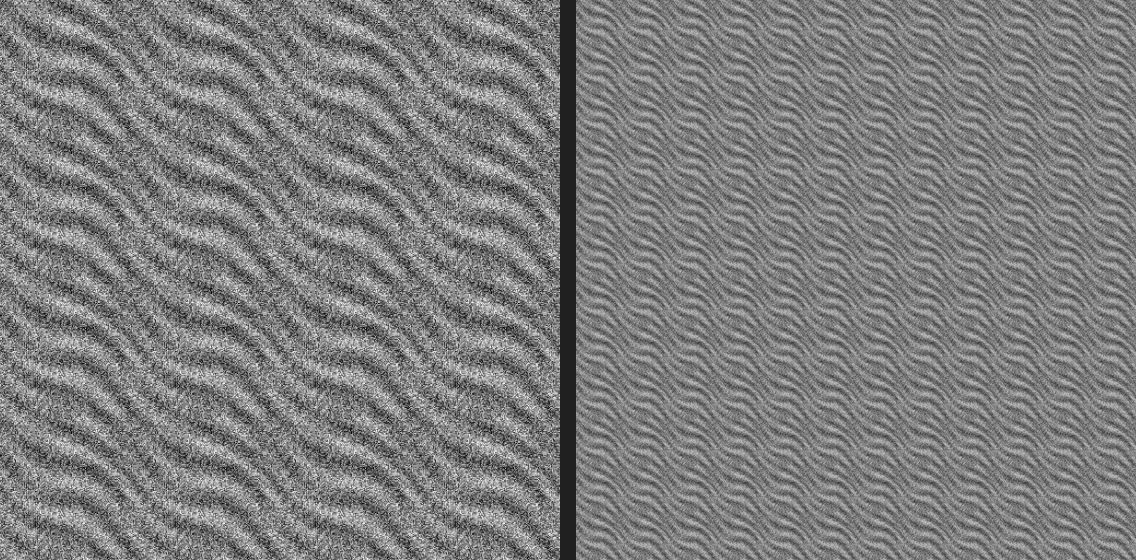
Left: one tile. Right: repeated 3 by 3.
A WebGL 1 fragment shader for this texture:

```glsl
precision highp float;
// Grey static over soft diagonal ripples, repeated four times each way.
// Each tile bends a slanted cosine wave with a periodic warp, varies its
// strength with wrapping noise, and adds fine, slightly wide, wrapping grain.

uniform vec2 u_resolution;

const float TAU = 6.28319;
const float REPEATS = 4.0;
const vec2 WAVES = vec2(3.0, -4.0);
const vec2 GRAIN_CELLS = vec2(128.0);
const vec2 PATCH_CELLS = vec2(5.0);
const float GRAIN_CONTRAST = 0.89;
const float RIPPLE_CONTRAST = 0.125;
const float PATCH_CONTRAST = 0.08;
const vec3 MID_GREY = vec3(0.5);

float hash(vec2 p) {
  return fract(sin(dot(p, vec2(12.9898, 78.233))) * 43758.5453);
}

// Value noise whose lattice wraps after the given number of cells
float wrappedNoise(vec2 tile, vec2 cells, float seed) {
  vec2 p = tile * cells - 0.5;
  vec2 cell = floor(p);
  vec2 blend = smoothstep(0.0, 1.0, p - cell);
  vec2 low = mod(cell, cells) + seed;
  vec2 high = mod(cell + 1.0, cells) + seed;
  float bottom = mix(hash(low), hash(vec2(high.x, low.y)), blend.x);
  float top = mix(hash(vec2(low.x, high.y)), hash(high), blend.x);
  return mix(bottom, top, blend.y);
}

// Two layers give a bell-shaped spread; the shift widens specks sideways
float grain(vec2 tile, vec2 cells) {
  vec2 shifted = tile + vec2(0.25, 0.0) / cells;
  return 0.5 * (wrappedNoise(shifted, cells, 3.0) + wrappedNoise(shifted, cells, 211.0));
}

// Slanted wave in -1..1: bend steepens its right side, kink its middle rows
float ripples(vec2 tile, vec2 waves, float bend, float kink) {
  float middle = 0.5 - 0.5 * cos(TAU * tile.y);
  float warp = bend * sin(TAU * (tile.x - 0.42)) - kink * middle * sin(TAU * tile.x);
  return cos(TAU * (dot(waves, tile) - warp - 0.62));
}

void main() {
  // Tile coordinates, with y running downward
  vec2 uv = gl_FragCoord.xy / u_resolution;
  vec2 tile = fract(vec2(uv.x, -uv.y) * REPEATS);

  // Broad light and dark bands of uneven strength
  float strength = mix(0.1, 1.45, wrappedNoise(tile, PATCH_CELLS, 17.0));
  float shade = RIPPLE_CONTRAST * strength * ripples(tile, WAVES, 0.2, 0.25);
  shade += PATCH_CONTRAST * (wrappedNoise(tile, PATCH_CELLS, 41.0) - 0.5);

  // Fine static
  shade += GRAIN_CONTRAST * (grain(tile, GRAIN_CELLS) - 0.5);

  gl_FragColor = vec4(clamp(MID_GREY + shade, 0.0, 1.0), 1.0);
}
```
